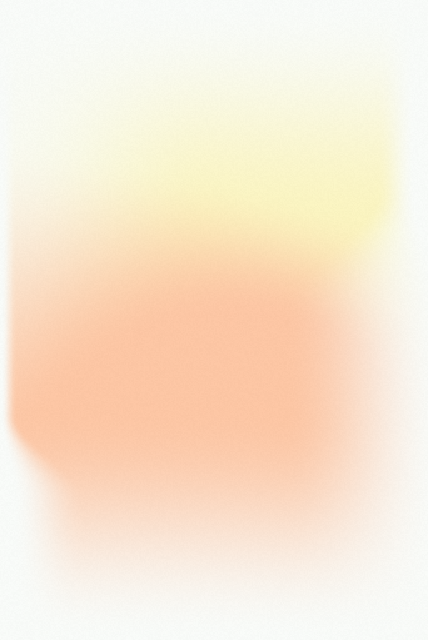
Give the GLSL for this background, as a WebGL 1 fragment shader.

```glsl
precision highp float;
// A soft pastel wash: pale yellow light sinking into a peach cloud on white paper.
// Two depth ramps, bent across the width, lay down the colours; feathered
// borders dissolve them into the paper, and fine grain covers everything.

uniform vec2 u_resolution;

const vec3 PAPER  = vec3(0.972, 0.982, 0.972);
const vec3 YELLOW = vec3(0.980, 0.955, 0.750);
const vec3 PEACH  = vec3(0.988, 0.775, 0.642);

const float YELLOW_DEPTH = 0.36;   // depth at which the yellow is full
const float YELLOW_LEFT  = 0.20;   // strength of the yellow at the left side
const float PEACH_START  = 0.20;   // depth where the peach begins, at the left
const float PEACH_TILT   = 0.16;   // how much lower it begins at the right
const float PEACH_CREST  = 0.49;   // depth of full peach at its highest point
const float CREST_X      = 0.55;
const float CREST_BEND   = 0.80;
const vec2 FOOT_FADE     = vec2(0.64, 1.00);

// Border feathers: x is where each fade starts, y where it ends.
const vec2 LEFT_CRISP  = vec2(0.003, 0.040);
const vec2 LEFT_SOFT   = vec2(0.030, 0.200);
const vec2 RIGHT_CRISP = vec2(0.880, 0.970);
const vec2 RIGHT_SOFT  = vec2(0.660, 1.040);

const float GRAIN_CELLS  = 342.0;  // cells across the width
const float GRAIN_AMOUNT = 0.014;

float hash(vec2 p) {
  vec3 q = fract(vec3(p.xyx) * 0.1031);
  q += dot(q, q.yzx + 33.33);
  return fract((q.x + q.y) * q.z);
}

// Yellow and peach layers; depth runs from 0 at the top to 1 at the foot.
vec3 wash(float x, float depth) {
  float yellow = smoothstep(0.0, YELLOW_DEPTH, depth)
               * mix(YELLOW_LEFT, 1.0, smoothstep(0.0, 0.5, x));
  float start = PEACH_START + PEACH_TILT * x;
  float crest = PEACH_CREST + CREST_BEND * (x - CREST_X) * (x - CREST_X);
  float peach = smoothstep(start, crest, depth);
  return mix(mix(PAPER, YELLOW, yellow), PEACH, peach);
}

// How much of the wash survives the feathered borders.
float coverage(float x, float depth) {
  vec2 left  = mix(LEFT_CRISP, LEFT_SOFT, smoothstep(0.65, 0.78, depth));
  vec2 right = mix(RIGHT_CRISP, RIGHT_SOFT, smoothstep(0.30, 0.48, depth));
  float sides = smoothstep(left.x, left.y, x)
              * (1.0 - smoothstep(right.x, right.y, x));
  return sides * (1.0 - smoothstep(FOOT_FADE.x, FOOT_FADE.y, depth));
}

void main() {
  vec2 uv = gl_FragCoord.xy / u_resolution;
  float depth = 1.0 - uv.y;
  vec3 color = mix(PAPER, wash(uv.x, depth), coverage(uv.x, depth));

  // Paper grain, square cells at any aspect
  vec2 cell = floor(gl_FragCoord.xy / u_resolution.x * GRAIN_CELLS);
  color += (hash(cell) - 0.5) * GRAIN_AMOUNT;

  gl_FragColor = vec4(color, 1.0);
}
```
